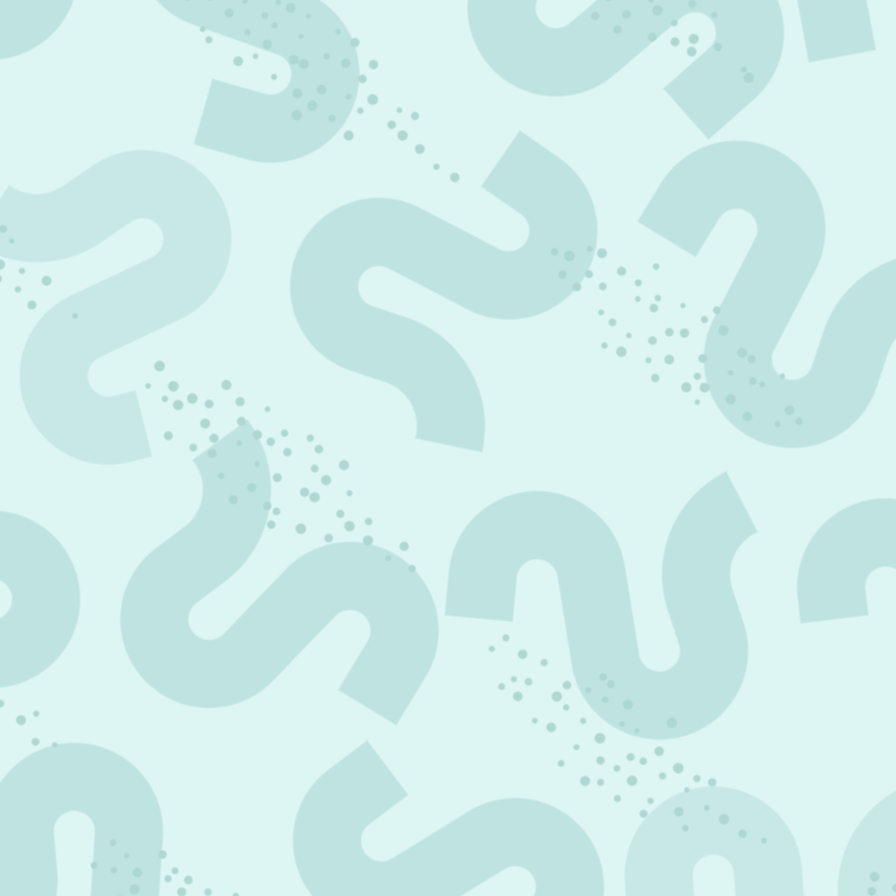
A WebGL 2 fragment shader for this pattern:

```glsl
#version 300 es
precision highp float;
// Pale mint ground with thick, flat-ended squiggles and diagonal drifts of dots.
// Each squiggle is walked outwards from its middle as arcs and straight pieces,
// one per hexagonal lattice site; dots sit on a jittered grid inside tapered bands.

uniform vec2 u_resolution;
out vec4 fragColor;

const vec3 GROUND = vec3(0.868, 0.961, 0.953);
const vec3 MINT = vec3(0.750, 0.892, 0.882);
const vec3 LIGHT_MINT = vec3(0.783, 0.911, 0.898);
const vec3 DOT = vec3(0.675, 0.840, 0.822);

const float PI = 3.14159265;
const float HALF_WIDTH = 0.038;
const float BEND = 0.061;       // centreline radius of the tight bends
const float OVERLAP = 0.003;    // hides the joints between pieces
const float SITE = 0.39;        // distance between squiggle sites
const float DOT_CELL = 0.026;
const vec2 DRIFT_CELL = vec2(0.50, 0.36);

vec2 hash2(vec2 p) {
    vec3 h = fract(p.xyx * vec3(0.1031, 0.1030, 0.0973));
    h += dot(h, h.yzx + 33.33);
    return fract((h.xx + h.yz) * h.zy);
}

vec2 rotate(vec2 p, float angle) {
    float c = cos(angle), s = sin(angle);
    return vec2(c * p.x - s * p.y, s * p.x + c * p.y);
}

float coverage(float distance, float blur) {
    return 1.0 - smoothstep(-blur, blur, distance);
}

// Straight piece along +x; moves p into the frame at its far end.
float straight(inout vec2 p, float len) {
    float along = abs(p.x - 0.5 * len) - 0.5 * len - OVERLAP;
    float d = max(abs(p.y) - HALF_WIDTH, along);
    p.x -= len;
    return d;
}

// Arc leaving along +x, positive turns go left; moves p to its far end.
float arc(inout vec2 p, float radius, float turn) {
    float side = sign(turn), halfTurn = 0.5 * abs(turn);
    vec2 q = vec2(p.x, side * p.y - radius);
    float offset = mod(atan(q.x, -q.y) - halfTurn + PI, 2.0 * PI) - PI;
    float along = (abs(offset) - halfTurn) * length(q) - OVERLAP;
    float d = max(abs(length(q) - radius) - HALF_WIDTH, along);
    q = rotate(q, -abs(turn));
    p = vec2(q.x, side * (q.y + radius));
    return d;
}

float squiggle(vec2 p, vec2 variation) {
    const float MIDDLE = 0.10;
    p += vec2(-0.02, 0.03);     // centres the shape on its site
    vec2 ahead = p + vec2(0.5 * MIDDLE, 0.0);
    vec2 behind = -p - vec2(0.5 * MIDDLE, 0.0);
    float d = straight(ahead, MIDDLE);
    d = min(d, arc(ahead, BEND, 3.3));
    d = min(d, straight(ahead, 0.04));
    d = min(d, arc(ahead, 0.09, -mix(1.15, 1.6, variation.x)));
    d = min(d, arc(behind, BEND, mix(2.85, 3.15, variation.y)));
    return min(d, straight(behind, mix(0.02, 0.065, variation.x)));
}

vec3 paintSquiggles(vec3 color, vec2 uv, float blur) {
    float rowStep = SITE * 0.866;
    float row = floor(uv.y / rowStep + 0.5);
    for (float j = -1.0; j <= 1.0; j++) {
        float y = row + j;
        float stagger = 0.5 * mod(y, 2.0) + 0.28;
        float column = floor(uv.x / SITE - stagger + 0.5);
        for (float i = -1.0; i <= 1.0; i++) {
            vec2 site = vec2(column + i, y);
            vec2 look = hash2(site + 17.0);
            vec2 p = uv - vec2((site.x + stagger) * SITE, y * rowStep);
            p = rotate(p, 2.0 * PI * look.x);
            p.x *= look.y < 0.5 ? -1.0 : 1.0;
            float d = squiggle(p, hash2(site + 53.0));
            vec3 ink = fract(look.y * 7.0) < 0.25 ? LIGHT_MINT : MINT;
            color = mix(color, ink, coverage(d, blur));
        }
    }
    return color;
}

// True inside a band that swells in its middle and thins to a tail.
bool insideDrift(vec2 p) {
    p.x += 0.5 * DRIFT_CELL.x * mod(floor(p.y / DRIFT_CELL.y), 2.0);
    vec2 cell = floor(p / DRIFT_CELL);
    vec2 local = p - (cell + 0.5) * DRIFT_CELL;
    local -= (hash2(cell + 5.0) - 0.5) * vec2(0.08, 0.16);
    float swell = smoothstep(-0.28, -0.06, local.x);
    float taper = 1.0 - smoothstep(0.0, 0.21, local.x);
    return abs(local.x) < 0.2 && abs(local.y) < 0.009 + 0.046 * swell * taper;
}

float dotCoverage(vec2 uv, float blur) {
    vec2 p = rotate(uv, radians(35.0));
    vec2 home = floor(p / DOT_CELL);
    float d = 1.0;
    for (float j = -1.0; j <= 1.0; j++) {
        for (float i = -1.0; i <= 1.0; i++) {
            vec2 cell = home + vec2(i, j);
            vec2 center = (cell + 0.5 + 0.65 * (hash2(cell) - 0.5)) * DOT_CELL;
            float radius = mix(0.0028, 0.0059, hash2(cell + 91.0).x);
            if (insideDrift(center)) d = min(d, length(p - center) - radius);
        }
    }
    return coverage(d, blur);
}

void main() {
    float size = min(u_resolution.x, u_resolution.y);
    vec2 uv = gl_FragCoord.xy / size;
    float blur = max(0.0016, 0.75 / size);
    vec3 color = paintSquiggles(GROUND, uv, blur);
    color = mix(color, DOT, 0.95 * dotCoverage(uv, blur));
    fragColor = vec4(color, 1.0);
}
```
